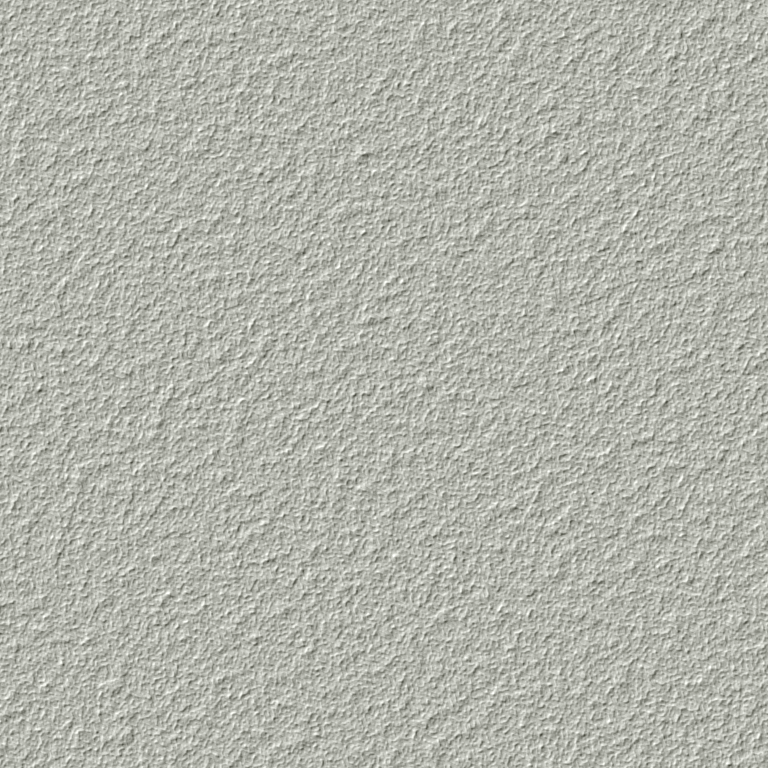
A three.js fragment shader for this texture:

```glsl
// Rough grey-green plaster, embossed by light from the upper left.
// Four octaves of creased gradient noise form a height field; the height
// difference along the light direction becomes bright slopes and dark creases.

varying vec2 vUv;

// Random unit vector for a lattice corner
vec2 cornerGradient(vec2 cell) {
  vec3 q = fract(cell.xyx * vec3(0.1031, 0.1030, 0.0973));
  q += dot(q, q.yzx + 33.33);
  float angle = 6.2832 * fract((q.x + q.y) * q.z);
  return vec2(cos(angle), sin(angle));
}

float gradientNoise(vec2 p) {
  vec2 cell = floor(p);
  vec2 f = p - cell;
  vec2 blend = f * f * f * (f * (f * 6.0 - 15.0) + 10.0);
  float a = dot(cornerGradient(cell), f);
  float b = dot(cornerGradient(cell + vec2(1.0, 0.0)), f - vec2(1.0, 0.0));
  float c = dot(cornerGradient(cell + vec2(0.0, 1.0)), f - vec2(0.0, 1.0));
  float d = dot(cornerGradient(cell + 1.0), f - 1.0);
  return mix(mix(a, b, blend.x), mix(c, d, blend.x), blend.y);
}

// Plaster surface: each octave is turned, and folded a little for sharp creases
float plasterHeight(vec2 p) {
  float height = 0.0;
  float frequency = 40.0;
  float amplitude = 0.36;
  for (int i = 0; i < 4; i++) {
    float octave = float(i);
    float angle = 0.3 + 1.1 * octave;
    mat2 turn = mat2(cos(angle), sin(angle), -sin(angle), cos(angle));
    float grain = gradientNoise(turn * p * frequency + 300.0 + 17.3 * octave);
    height += amplitude * (0.85 * grain + 0.52 * abs(grain));
    frequency *= 1.76;
    amplitude *= 0.91;
  }
  return height;
}

void main() {
  // Slope facing the light
  vec2 toLight = 0.0012 * normalize(vec2(-0.68, 0.73));
  float relief = plasterHeight(vUv - toLight) - plasterHeight(vUv + toLight);

  // Creases darken a little more than the ridges brighten
  float shade = relief - 0.3 * relief * relief + 0.003;

  vec3 plaster = vec3(0.697, 0.704, 0.669);
  vec3 color = plaster + shade * vec3(1.0, 1.0, 1.02);
  gl_FragColor = vec4(clamp(color, 0.0, 1.0), 1.0);
}
```
